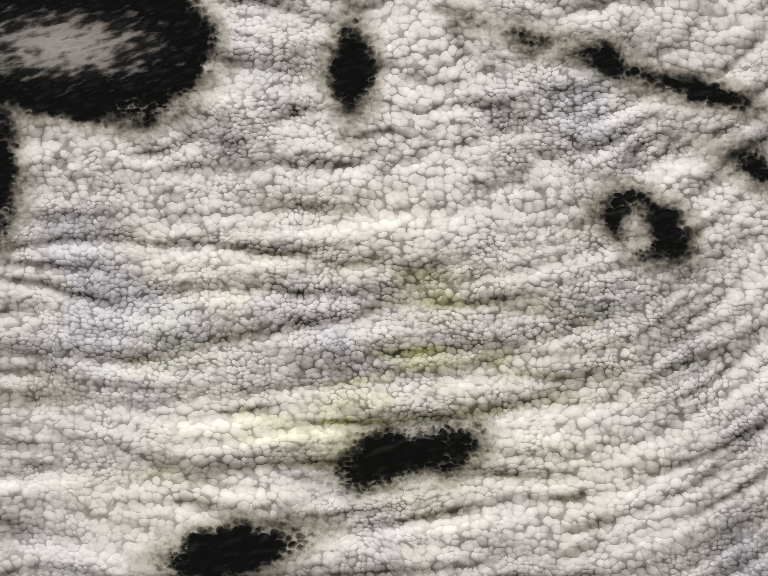
Give the GLSL for this texture, as a Shadertoy shader.

```glsl
// Pale beaded crust, wrinkled into sideways folds and broken by dark hollows.
// Round grains come from a jittered cell grid, folds from stretched billowed
// gradient noise lit from above, and hollows from ellipses with ragged edges.

vec2 hash2(vec2 c) {
    c = vec2(dot(c, vec2(127.1, 311.7)), dot(c, vec2(269.5, 183.3)));
    return fract(sin(c) * 43758.55);
}

float gradientNoise(vec2 p) {
    vec2 i = floor(p), f = p - i;
    vec2 u = f * f * f * (f * (f * 6.0 - 15.0) + 10.0);
    vec2 e = vec2(1, 0);
    float a = dot(hash2(i) * 2.0 - 1.0, f);
    float b = dot(hash2(i + e) * 2.0 - 1.0, f - e);
    float c = dot(hash2(i + e.yx) * 2.0 - 1.0, f - e.yx);
    float d = dot(hash2(i + 1.0) * 2.0 - 1.0, f - 1.0);
    return mix(mix(a, b, u.x), mix(c, d, u.x), u.y);
}

float fbm(vec2 p) {
    float sum = 0.0, amp = 1.0;
    for (int k = 0; k < 4; k++) {
        sum += amp * gradientNoise(p);
        p = mat2(1.6, 1.2, -1.2, 1.6) * p + 7.3;
        amp *= 0.5;
    }
    return sum;
}

// Brightness of the topmost round grain, 0 in the gaps between grains
float beads(vec2 p) {
    vec2 cell = floor(p);
    float top = 0.0, light = 0.0;
    for (int y = -1; y <= 1; y++)
    for (int x = -1; x <= 1; x++) {
        vec2 c = cell + vec2(x, y);
        vec2 rnd = hash2(c);
        float radius = 0.48 + 0.36 * hash2(c + 41.0).x;
        vec2 d = (p - c - 0.1 - 0.8 * rnd) / radius;
        float height = sqrt(max(1.0 - dot(d, d), 0.0)) * radius;
        if (height > top) {
            top = height;
            light = height / radius * 0.75 + 0.35 * d.y + 0.4 * (rnd.x - 0.4);
        }
    }
    return clamp(light, 0.0, 1.1);
}

// Rounded ridges with sharp valleys: long below, lumpier towards the top
float foldHeight(vec2 p) {
    float bend = p.y - 0.6 * pow(max(p.x - 0.75, 0.0), 2.0);
    bend += 0.03 * gradientNoise(p * 4.0) + 0.012 * sin(p.x * 6.0)
          + 0.006 * gradientNoise(p * 22.0);
    float folds = abs(gradientNoise(vec2(p.x * 1.7, bend * 11.0)))
                + 0.5 * abs(gradientNoise(vec2(p.x * 4.0, bend * 23.0) + 9.0));
    float lumps = abs(gradientNoise(vec2(p.x * 4.5, bend * 9.0) + 3.0))
                + 0.5 * abs(gradientNoise(vec2(p.x * 10.0, bend * 21.0)));
    return mix(folds, lumps, smoothstep(0.55, 0.75, p.y));
}

float ellipse(vec2 p, vec2 radii) {
    return (length(p / radii) - 1.0) * min(radii.x, radii.y);
}

// Distance to the dark hollows, negative inside
float hollows(vec2 p) {
    // Centre, then radii
    vec4 shapes[8] = vec4[8](
        vec4(0.04, 1.00, 0.34, 0.19), vec4(0.00, 0.70, 0.03, 0.10),
        vec4(0.61, 0.88, 0.042, 0.08), vec4(1.12, 0.61, 0.080, 0.06),
        vec4(0.70, 0.21, 0.13, 0.046), vec4(0.40, 0.04, 0.13, 0.045),
        vec4(1.31, 0.71, 0.06, 0.030), vec4(1.16, 0.86, 0.17, 0.013));
    float d = 1.0;
    for (int k = 0; k < 8; k++) {
        vec2 q = p - shapes[k].xy;
        q.y += (shapes[k].y < 0.4 ? -0.2 : 0.3) * q.x;
        d = min(d, ellipse(q, shapes[k].zw));
    }
    // Grain island inside the right hollow
    return max(d, -ellipse(p - vec2(1.10, 0.605), vec2(0.020, 0.036)));
}

void mainImage(out vec4 fragColor, in vec2 fragCoord) {
    vec2 p = fragCoord / iResolution.y;
    float patches = fbm(p * 3.5 + 2.0);

    // Grains of two sizes, softer away from the sharp middle
    vec2 warped = p + 0.02 * vec2(gradientNoise(p * 9.0), gradientNoise(p * 9.0 + 20.0))
                + 0.006 * vec2(gradientNoise(p * 45.0), gradientNoise(p * 45.0 + 20.0));
    float coarse = beads(warped * vec2(66.0, 78.0));
    float fine = beads(warped * vec2(100.0, 122.0) + 13.0);
    float grain = mix(coarse, fine, smoothstep(-0.15, 0.25, patches + 0.9 * gradientNoise(p * 20.0)));
    float focus = 1.0 - smoothstep(0.3, 0.9, length((p - vec2(0.75, 0.55)) * vec2(0.9, 1.1)));
    float grit = fbm(p * vec2(60.0, 80.0)) + 0.6 * gradientNoise(p * 150.0);
    grain = mix(0.60, grain + 0.32 * grit, 0.7 + 0.3 * focus);

    // Light from above, with dark creases
    float height = foldHeight(p);
    float slope = height - foldHeight(p + vec2(0.0, 0.016));
    float crease = smoothstep(0.16, 0.0, height);
    float clumps = fbm(p * vec2(14.0, 24.0) + 5.0);
    float value = 0.53 + 0.36 * grain + 0.80 * slope + 0.32 * (height - 0.25)
                - 0.12 * crease - 0.16 * patches + 0.08 * clumps;
    value -= 0.5 * max(value - 0.82, 0.0);

    // Hollows with ragged rims, faint fibres and one pale streaked patch
    float rim = hollows(p) + 0.032 * fbm(p * 9.0) + 0.012 * grit + 0.015 * (0.6 - grain);
    float fibres = fbm(vec2(p.x + p.y, p.y - 0.4 * p.x) * vec2(22.0, 75.0));
    float pale = smoothstep(0.03, -0.03, ellipse(p - vec2(0.11, 0.92), vec2(0.11, 0.04)) + 0.06 * fibres);
    float inside = 0.065 + 0.12 * max(fibres, 0.0) + (0.5 + 0.15 * fibres) * pale;
    value *= 1.0 - 0.25 * smoothstep(0.03, 0.0, rim);
    value = mix(inside, value, smoothstep(-0.014, 0.008, rim));
    value = max(value, 0.05);

    // Warm grey, cooler in shaded patches, yellow-green in the lower folds
    vec3 color = value + vec3(0.026, 0.0, -0.022) * smoothstep(0.05, 0.4, value);
    color += vec3(-0.012, -0.006, 0.022) * smoothstep(0.0, 0.5, patches) * smoothstep(0.2, 0.5, value);
    float moss = smoothstep(0.5, 0.05, length((p - vec2(0.62, 0.33)) * vec2(0.7, 1.2)));
    moss *= smoothstep(-0.3, 0.4, fbm(p * vec2(3.0, 8.0) + 30.0)) * (0.35 + crease);
    moss += 0.15 * smoothstep(0.03, 0.0, abs(rim));
    color *= mix(vec3(1), vec3(0.98, 1.03, 0.74), min(moss, 1.0));
    fragColor = vec4(clamp(color, 0.0, 1.0), 1.0);
}
```
